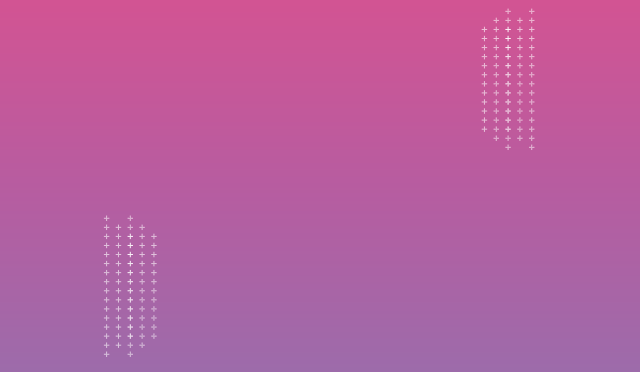
This background is drawn by a Shadertoy shader. Its source:

```glsl
// A smooth vertical gradient from pink to violet carrying two tall fields of
// small plus signs. Each field folds space into a grid and trims its columns;
// the lower left field is the upper right one mirrored.

const vec3 PINK   = vec3(0.825, 0.328, 0.575);
const vec3 ORCHID = vec3(0.718, 0.362, 0.628);
const vec3 VIOLET = vec3(0.615, 0.420, 0.668);

// All lengths are fractions of the canvas height.
const vec2  SPACING    = vec2(0.0318, 0.02437);
const float ARM        = 0.0073;
const float HALF_WIDTH = 0.0013;

// Share of a pixel, centred at x, that lies inside [-halfSize, halfSize].
float spanCoverage(float x, float halfSize, float pixel) {
    float high = min(x + 0.5 * pixel, halfSize);
    float low = max(x - 0.5 * pixel, -halfSize);
    return clamp((high - low) / pixel, 0.0, 1.0);
}

float barCoverage(vec2 p, vec2 halfSize, float pixel) {
    return spanCoverage(p.x, halfSize.x, pixel) * spanCoverage(p.y, halfSize.y, pixel);
}

float plusCoverage(vec2 p, float arm, float halfWidth, float pixel) {
    return max(barCoverage(p, vec2(arm, halfWidth), pixel),
               barCoverage(p, vec2(halfWidth, arm), pixel));
}

// Five columns of up to sixteen signs; side = 1 or -1 picks the outer edge.
float plusField(vec2 p, float side, float pixel) {
    p.x *= side;
    float column = floor(p.x / SPACING.x + 0.5);
    float row = floor(p.y / SPACING.y) + 0.5;
    vec2 local = p - vec2(column, row) * SPACING;

    // Inner columns shorten in steps, outer ones alternate.
    float trim = column < 0.0 ? -column : mod(column, 2.0);
    float inside = step(abs(column), 2.0) * step(abs(row), 8.0 - trim);

    // The middle column is brighter, except at its tips.
    float bright = step(abs(column), 0.5) * step(abs(row), 6.0);
    float opacity = mix(0.64, 0.95, bright);
    return inside * opacity * plusCoverage(local, ARM, HALF_WIDTH, pixel);
}

vec3 backdrop(float height) {
    vec3 lower = mix(VIOLET, ORCHID, clamp(height * 2.0, 0.0, 1.0));
    return mix(lower, PINK, clamp(height * 2.0 - 1.0, 0.0, 1.0));
}

void mainImage(out vec4 fragColor, in vec2 fragCoord) {
    float pixel = 1.0 / iResolution.y;
    vec2 p = (fragCoord - 0.5 * iResolution.xy) * pixel;

    // Upper right and lower left fields
    float signs = plusField(p - vec2(0.5056, 0.2868), 1.0, pixel);
    signs = max(signs, plusField(p - vec2(-0.5100, -0.2695), -1.0, pixel));

    vec3 color = mix(backdrop(fragCoord.y * pixel), vec3(1.0), signs);
    fragColor = vec4(color, 1.0);
}
```
